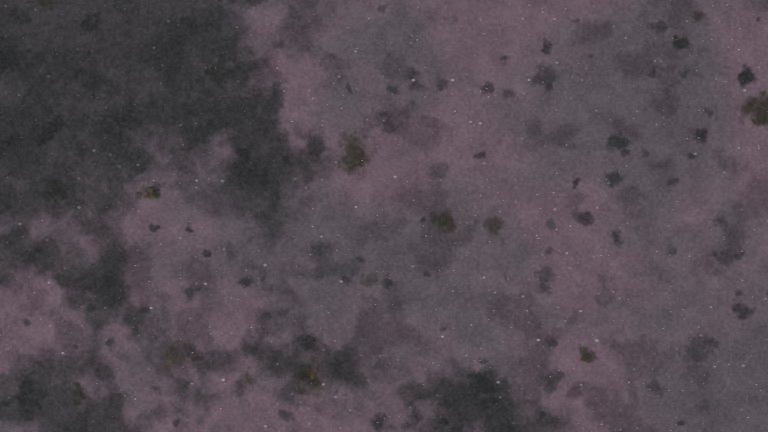
Write a WebGL 1 fragment shader that draws this texture.

```glsl
precision highp float;
// Dusky bare ground seen from above: mauve soil, a dark scrub mass at the upper left,
// scattered frayed shrubs and pale pebbles. Soft blobs plus layered noise place the scrub;
// cellular grids scatter the shrubs and pebbles.
uniform vec2 u_resolution;

const vec3 SOIL_PINK = vec3(0.412, 0.346, 0.386);
const vec3 SOIL_GREY = vec3(0.345, 0.318, 0.345);
const vec3 SCRUB_DARK = vec3(0.160, 0.166, 0.172);
const vec3 SCRUB_PALE = vec3(0.262, 0.252, 0.264);
const vec3 SHRUB_OLIVE = vec3(0.190, 0.185, 0.155);
const vec3 BLOOM = vec3(0.38, 0.31, 0.17);
const vec3 PEBBLE = vec3(0.62, 0.60, 0.66);

float hash(vec2 p) {
  vec3 q = fract(p.xyx * 0.1031);
  q += dot(q, q.yzx + 33.33);
  return fract((q.x + q.y) * q.z);
}

vec2 hash2(vec2 p) {
  return vec2(hash(p + 17.0), hash(p + 59.0));
}

float noise(vec2 p) {
  vec2 i = floor(p), f = fract(p);
  f = f * f * (3.0 - 2.0 * f);
  float low = mix(hash(i), hash(i + vec2(1.0, 0.0)), f.x);
  float high = mix(hash(i + vec2(0.0, 1.0)), hash(i + 1.0), f.x);
  return mix(low, high, f.y);
}

float fbm(vec2 p) {
  float sum = 0.0, amp = 0.5;
  for (int i = 0; i < 5; i++) {
    sum += amp * noise(p);
    p = mat2(1.6, 1.2, -1.2, 1.6) * p + 11.3;
    amp *= 0.5;
  }
  return sum;
}

float blob(vec2 p, vec2 centre, vec2 radius) {
  vec2 q = (p - centre) / radius;
  return exp(-dot(q, q));
}

// Broad scrub: placed blobs broken up by coarse and fine noise
float scrubCover(vec2 p) {
  float field = 1.00 * blob(p, vec2(0.18, 0.90), vec2(0.50, 0.40));
  field += 0.45 * blob(p, vec2(0.60, 0.60), vec2(0.10, 0.18));
  field -= 0.45 * blob(p, vec2(0.43, 0.50), vec2(0.12, 0.10));
  field += 0.34 * blob(p, vec2(0.26, 0.36), vec2(0.26, 0.14));
  field += 0.45 * blob(p, vec2(0.15, 0.06), vec2(0.40, 0.14));
  field += 0.42 * blob(p, vec2(0.76, 0.15), vec2(0.22, 0.14));
  field += 0.44 * blob(p, vec2(1.10, 0.04), vec2(0.24, 0.12));
  float breakup = 0.75 * (fbm(p * 8.0 + 3.0) - 0.5) + 0.75 * (fbm(p * 19.0 + 41.0) - 0.5);
  return smoothstep(0.20, 0.60, field + breakup);
}

// Frayed shrubs, one per chosen cell: x is cover, y is a random tint
vec2 shrubs(vec2 p, float scale, float density, float fray, float seed) {
  vec2 g = p * scale, cell = floor(g), best = vec2(0.0);
  for (int y = -1; y <= 1; y++) {
    for (int x = -1; x <= 1; x++) {
      vec2 id = cell + vec2(float(x), float(y)) + seed;
      float size = hash(id + 5.0);
      vec2 d = g - (id - seed) - 0.15 - 0.7 * hash2(id);
      d.x *= mix(0.75, 1.15, hash(id + 23.0));
      float radius = mix(0.11, 0.27, size * size);
      float cover = smoothstep(1.35, 0.35, length(d) / radius + fray);
      cover *= step(hash(id), density) * mix(0.55, 1.0, hash(id + 31.0));
      if (cover > best.x) best = vec2(cover, hash(id + 83.0));
    }
  }
  return best;
}

// Small pale stones on a jittered grid
float pebbles(vec2 p, float scale, float density, float pixel) {
  vec2 g = p * scale, id = floor(g);
  float size = hash(id + 7.0);
  float radius = mix(0.05, 0.13, size * size * size);
  vec2 d = g - id - 0.25 - 0.5 * hash2(id);
  float edge = pixel * scale * 0.7;
  float disc = 1.0 - smoothstep(radius - edge, radius + edge, length(d * vec2(1.0, 1.3)));
  return disc * step(hash(id + 3.0), density) * mix(0.3, 1.0, hash(id + 41.0));
}

void main() {
  float pixel = 1.0 / u_resolution.y;
  vec2 p = gl_FragCoord.xy * pixel;
  vec2 ragged = p + 0.035 * (vec2(fbm(p * 34.0), fbm(p * 34.0 + 70.0)) - 0.5);
  float mottle = fbm(p * 60.0 + 9.0);

  // Soil, greyer towards the lower right and stained in small patches
  float drift = fbm(p * 4.5 + 20.0) + 0.16 * blob(p, vec2(1.7, 0.3), vec2(0.5, 0.5));
  vec3 color = mix(SOIL_PINK, SOIL_GREY, smoothstep(0.36, 0.70, drift));
  color *= 1.0 + 0.20 * (fbm(p * 26.0) - 0.5);
  color *= 1.0 - 0.16 * smoothstep(0.52, 0.72, fbm(p * 13.0 + 63.0));

  // Scrub mass with mottled foliage
  vec3 foliage = mix(SCRUB_DARK, SCRUB_PALE, smoothstep(0.25, 0.75, 0.5 * mottle + 0.5 * fbm(p * 15.0)));
  float cover = scrubCover(ragged);
  color = mix(color, foliage, cover * (0.90 + 0.5 * (mottle - 0.5)));

  // Large and small shrubs, a few of them olive and flowering
  float fray = 1.3 * (mottle - 0.5);
  vec2 large = shrubs(ragged, 6.5, 0.40, fray, 13.0);
  vec2 small = shrubs(ragged, 13.0, 0.28, fray, 47.0);
  vec3 leaf = mix(SCRUB_DARK, SHRUB_OLIVE, smoothstep(0.6, 0.8, large.y));
  color = mix(color, leaf, 0.88 * large.x);
  color = mix(color, SCRUB_DARK, 0.68 * small.x);
  float flower = smoothstep(0.72, 0.85, noise(p * 80.0)) * step(0.88, large.y);
  color = mix(color, BLOOM, 0.6 * flower * large.x);

  // Pebbles and fine grain
  float stones = max(pebbles(p, 30.0, 0.18, pixel), pebbles(p + 4.7, 62.0, 0.16, pixel));
  color = mix(color, PEBBLE, stones * (0.85 - 0.45 * cover));
  float grain = noise(p * 270.0) + 0.7 * noise(p * 140.0 + 31.0) - 0.85;
  color += 0.046 * grain;

  gl_FragColor = vec4(color, 1.0);
}
```
